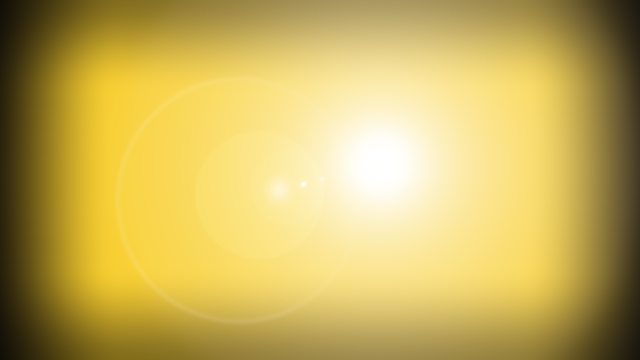
Reproduce this background procedurally as a Shadertoy shader.

```glsl
// A bright sun flare on a golden field that darkens towards the borders.
// Separate side and top falloffs shade the gold; the sun's glows and a row
// of lens ghosts are then laid over it with screen blending.

const vec3 GOLD       = vec3(0.97, 0.80, 0.15);
const vec3 SHADOW     = vec3(0.04, 0.03, 0.02);
const vec3 WARM_WHITE = vec3(1.0, 0.94, 0.93);
const vec3 ROSE       = vec3(1.0, 0.78, 0.84);
const vec3 LEMON      = vec3(1.0, 0.95, 0.45);

// Lightens a base colour without passing white.
vec3 screenBlend(vec3 base, vec3 light) {
    return 1.0 - (1.0 - base) * (1.0 - clamp(light, 0.0, 1.0));
}

// Bell-shaped falloff; a higher power gives a flatter centre.
float glow(float dist, float radius, float power) {
    return exp(-pow(dist / radius, power));
}

// Filled circle with a soft rim.
float disc(float dist, float radius, float softness) {
    return 1.0 - smoothstep(radius - softness, radius + softness, dist);
}

// Deep shade at the sides, half shade at the top and bottom.
float vignette(vec2 uv) {
    vec2 q = abs(uv * 2.0 - 1.0);
    float sides = 1.0 - smoothstep(0.64, 1.10, q.x + 0.03 * q.y * q.y);
    float caps = 1.0 - 0.53 * smoothstep(0.48, 1.05, q.y);
    return sides * caps;
}

// Thin circle whose light weakens on the side facing the sun.
float ghostRing(vec2 offset, float radius, vec2 sunDirection) {
    float dist = length(offset);
    float facing = dot(offset / max(dist, 1e-4), sunDirection);
    float line = glow(abs(dist - radius), 0.008, 2.0);
    return line * mix(1.0, 0.35, smoothstep(-0.2, 1.0, facing));
}

// Small spark with a tight core and a faint surround.
float spark(float dist, float size) {
    return glow(dist, size, 2.0) + 0.25 * glow(dist, size * 2.6, 2.0);
}

void mainImage(out vec4 fragColor, in vec2 fragCoord) {
    vec2 uv = fragCoord / iResolution.xy;
    // One unit is the canvas height; x is scaled to a 16:9 frame.
    vec2 p = uv * vec2(16.0 / 9.0, 1.0);

    vec2 sun = vec2(1.058, 0.544);
    vec2 ringCentre = vec2(0.664, 0.444);
    vec2 sunDirection = normalize(sun - ringCentre);
    float sunDist = distance(p, sun);

    // Shaded field
    vec3 col = mix(SHADOW, GOLD, vignette(uv));

    // Wide warm light and its faint outer edge
    col = screenBlend(col, WARM_WHITE * 0.69 * glow(sunDist, 0.51, 2.0));
    col = screenBlend(col, ROSE * 0.05 * disc(sunDist, 0.73, 0.05));

    // Lens ghosts
    vec2 ringOffset = p - ringCentre;
    col = screenBlend(col, ROSE * 0.13 * ghostRing(ringOffset, 0.337, sunDirection));
    col = screenBlend(col, LEMON * 0.04 * disc(length(ringOffset), 0.335, 0.010));
    col = screenBlend(col, LEMON * 0.12 * disc(distance(p, vec2(0.720, 0.458)), 0.178, 0.004));
    col = screenBlend(col, LEMON * 0.08 * disc(distance(p, vec2(0.800, 0.479)), 0.104, 0.004));
    col = screenBlend(col, ROSE * 0.62 * glow(distance(p, vec2(0.775, 0.472)), 0.032, 2.0));

    // Sparks between the ghosts and the sun
    col = screenBlend(col, vec3(0.95) * spark(distance(p, vec2(0.843, 0.488)), 0.0055));
    col = screenBlend(col, ROSE * 0.5 * spark(distance(p, vec2(0.894, 0.502)), 0.005));

    // White sun
    col = screenBlend(col, vec3(0.9 * glow(sunDist, 0.165, 2.0)));
    col = screenBlend(col, vec3(glow(sunDist, 0.085, 2.5)));

    fragColor = vec4(col, 1.0);
}
```
